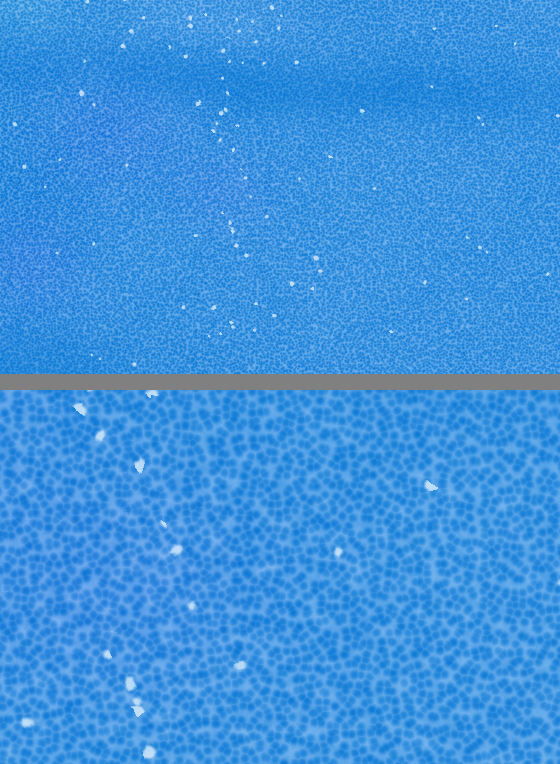
Top: the whole. Bottom: its middle third, enlarged.
A Shadertoy shader for this texture:

```glsl
const vec3 DEEP_BLUE = vec3(0.07, 0.49, 0.84);
const vec3 PALE_BLUE = vec3(0.45, 0.70, 0.93);
const vec3 CHALK = vec3(0.82, 0.91, 0.98);
const vec3 VIOLET_SHIFT = vec3(0.035, -0.018, 0.012);

const float BASE_TONE = 0.47;      // 0 is deep, 1 is pale
const float GRAIN_SCALE = 132.0;   // cells per canvas height
const float CLUMP_SCALE = 71.0;
const float FLECK_SCALE = 62.0;
const float GRAIN_CONTRAST = 0.60;
const float CLUMP_CONTRAST = 0.34;
const float SPECK_CONTRAST = 0.16;
const float BRUSH_CONTRAST = 0.06;

vec3 hash3(vec2 cell) {
    vec3 h = fract(cell.xyx * vec3(0.1031, 0.1030, 0.0973));
    h += dot(h, h.yxz + 33.33);
    return fract((h.xxy + h.yzz) * h.zyx);
}

// x: distance to the nearest point, y: random value of that point
vec2 cellular(vec2 p) {
    vec2 cell = floor(p);
    vec2 nearest = vec2(8.0, 0.0);
    for (int y = -1; y <= 1; y++) {
        for (int x = -1; x <= 1; x++) {
            vec2 neighbour = cell + vec2(x, y);
            vec3 rnd = hash3(neighbour + 17.0);
            float d = length(neighbour + rnd.xy - p);
            if (d < nearest.x) nearest = vec2(d, rnd.z);
        }
    }
    return nearest;
}

// Warped, rotated sines, roughly -1 to 1
float clouds(vec2 p) {
    float sum = 0.0;
    float weight = 0.5;
    for (int i = 0; i < 5; i++) {
        p += 0.6 * sin(p.yx * 1.3 + float(i) * 2.1);
        sum += weight * sin(p.x) * cos(p.y);
        p = mat2(1.3, 1.2, -1.2, 1.3) * p + 3.7;
        weight *= 0.68;
    }
    return sum;
}

float blob(vec2 p, vec2 center, vec2 radius) {
    vec2 q = (p - center) / radius;
    return exp(-dot(q, q));
}

// Dark horizontal sweep, sinking to the right
float darkBand(vec2 uv) {
    float center = 0.83 - 0.11 * uv.x + 0.012 * sin(uv.x * 9.0);
    float profile = exp(-pow((uv.y - center) / 0.085, 2.0));
    return profile * mix(0.5, 1.0, smoothstep(0.08, 0.4, uv.x))
                   * (1.0 - 0.45 * smoothstep(0.7, 1.0, uv.x));
}

// Faint curved strokes of a wide brush
float brushArcs(vec2 p) {
    float r = length((p - vec2(0.72, 0.16)) * vec2(0.8, 1.0));
    r += 0.008 * clouds(p * 7.0);
    float strokes = sin(r * 310.0) + 0.7 * sin(r * 487.0 + p.x * 9.0);
    float area = blob(p, vec2(0.68, 0.40), vec2(0.25, 0.16))
               + blob(p, vec2(0.25, 0.60), vec2(0.18, 0.14));
    return strokes * area;
}

// Chipped chalky flecks, gathered along a loose vertical trail
float flecks(vec2 p, vec2 uv, float topPatch) {
    float trail = exp(-pow((uv.x - 0.41 - 0.015 * sin(uv.y * 17.0)) / 0.032, 2.0));
    trail *= smoothstep(-0.1, 0.5, clouds(p * 9.0 + 4.0));
    float chance = 0.008 + 0.17 * trail + 0.10 * topPatch;
    vec2 ragged = p + 0.004 * vec2(clouds(p * 62.0), clouds(p * 57.0 + 8.0));
    vec2 chip = cellular(ragged * FLECK_SCALE);
    float present = step(1.0 - chance, chip.y);
    float size = mix(0.22, 0.42, fract(chip.y * 91.7));
    return present * (1.0 - smoothstep(size - 0.14, size + 0.12, chip.x));
}

void mainImage(out vec4 fragColor, in vec2 fragCoord) {
    vec2 uv = fragCoord / iResolution.xy;
    vec2 p = fragCoord / iResolution.y;

    // Broad wash of paint
    float band = darkBand(uv);
    float corner = blob(uv, vec2(0.03, 0.0), vec2(0.20, 0.13));
    float leftEdge = blob(uv, vec2(0.0, 0.52), vec2(0.17, 0.30));
    float topPatch = blob(uv, vec2(0.37, 0.95), vec2(0.13, 0.09));
    float topLeft = blob(uv, vec2(0.03, 0.98), vec2(0.13, 0.09));
    float tone = BASE_TONE - 0.28 * band - 0.27 * corner - 0.12 * leftEdge;
    tone += 0.16 * topPatch + 0.11 * topLeft;
    tone += 0.06 * clouds(p * 4.0 + 1.3) + 0.05 * clouds(p * 19.0);

    // Granular surface, flatter where the paint is thick
    float relief = 1.0 - 0.35 * max(band, corner);
    vec2 grain = cellular(p * GRAIN_SCALE);
    vec2 clump = cellular(p * CLUMP_SCALE + 41.0);
    float texture_ = GRAIN_CONTRAST * (smoothstep(0.12, 0.78, grain.x) - 0.5);
    texture_ += CLUMP_CONTRAST * (clump.x - 0.45);
    texture_ += SPECK_CONTRAST * (grain.y - 0.5);
    tone += relief * texture_ + BRUSH_CONTRAST * brushArcs(p);

    vec3 color = DEEP_BLUE + (PALE_BLUE - DEEP_BLUE) * clamp(tone, -0.12, 1.2);

    // Violet cast on the left and centre, then the chalk on top
    float violet = blob(uv, vec2(0.20, 0.64), vec2(0.13, 0.15))
                 + blob(uv, vec2(0.05, 0.30), vec2(0.10, 0.14))
                 + 0.7 * blob(uv, vec2(0.40, 0.49), vec2(0.09, 0.10));
    color += VIOLET_SHIFT * (violet - 0.5 * topLeft);
    color = mix(color, CHALK, 0.85 * flecks(p, uv, topPatch));

    fragColor = vec4(color, 1.0);
}
```
